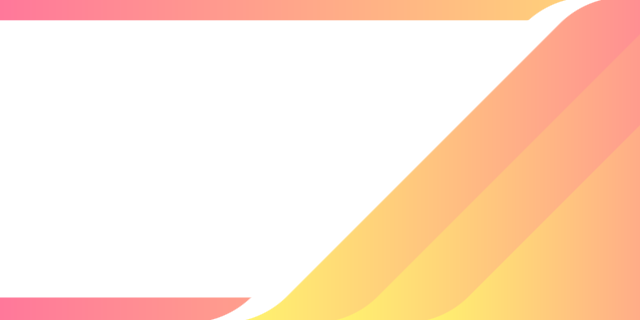
A Shadertoy shader for this background:

```glsl
#define PINK vec3(1.0, 0.47, 0.605)
#define YELLOW vec3(1.0, 0.955, 0.43)
#define EDGE_CENTRE 1.323   // x of the first diagonal at mid height
#define BEND_START 0.426    // distance from mid height where the arcs begin
#define BEND_RADIUS 0.283
#define BAND_STEP 0.284
#define GAP_WIDTH 0.109
#define TOP_BAR 0.0635
#define BOTTOM_BAR 0.0703
#define BAR_FADE 2.49
#define BAND_FADE 1.52

// Antialiased coverage of the region where the field is positive
float cover(float field) {
    return clamp(0.5 + field / max(fwidth(field), 1e-5), 0.0, 1.0);
}

// x offset of a 45 degree line whose ends flatten into circular arcs
float bentDiagonal(float y) {
    float height = y - 0.5;
    float v = abs(height);
    float legs = BEND_RADIUS * 0.70711;
    float rise = v - BEND_START + legs;
    float arc = BEND_START + legs
              - sqrt(max(BEND_RADIUS * BEND_RADIUS - rise * rise, 0.0));
    return sign(height) * (v < BEND_START ? v : arc);
}

void mainImage(out vec4 fragColor, in vec2 fragCoord) {
    vec2 p = fragCoord / iResolution.y;
    float side = p.x - EDGE_CENTRE - bentDiagonal(p.y);
    vec3 color = vec3(1.0);

    // Top and bottom bars, cut off by the white ribbon
    float bars = max(cover(p.y - 1.0 + TOP_BAR), cover(BOTTOM_BAR - p.y));
    vec3 barColor = mix(PINK, YELLOW, clamp(p.x / BAR_FADE, 0.0, 1.0));
    color = mix(color, barColor, bars * cover(-side - GAP_WIDTH));

    // Overlapping diagonal bands, each restarting the gradient
    for (int i = 0; i < 3; i++) {
        float n = float(i);
        float shift = n * BAND_STEP;
        float start = EDGE_CENTRE - 0.56 + shift;
        float fade = clamp((p.x - start) / (BAND_FADE - 0.18 * n), 0.0, 1.0);
        color = mix(color, mix(YELLOW, PINK, fade), cover(side - shift));
    }

    fragColor = vec4(color, 1.0);
}
```
